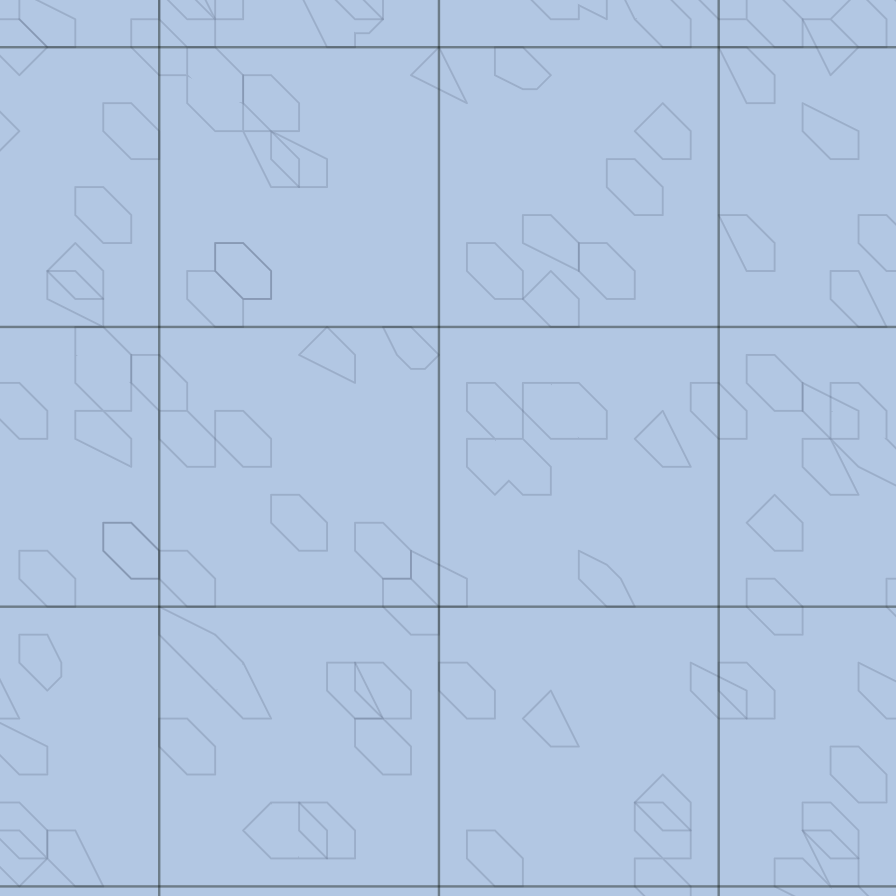
A Shadertoy shader for this pattern:

```glsl
// Pale blue sheet ruled by a dark square grid, with faint slanted hexagon outlines scattered on a finer lattice.

const vec3  PAPER          = vec3(0.698, 0.780, 0.890);
const vec3  GRID_INK       = vec3(0.05, 0.08, 0.04);
const vec3  OUTLINE_INK    = vec3(0.16, 0.20, 0.30);
const float GRID_PERIOD    = 0.3122;                // 3.2 squares across and down
const vec2  GRID_ORIGIN    = vec2(0.1777, 0.0107);
const float GRID_WIDTH     = 0.0027;
const float GRID_OPACITY   = 0.42;
const float CELLS_PER_GRID = 10.0;                  // lattice cells in one grid square
const float OUTLINE_WIDTH  = 0.0021;
const float OUTLINE_OPACITY = 0.17;
const int   LAYERS         = 2;
const float DENSITY        = 0.060;                 // share of lattice points holding a hexagon
const float DENSITY_FALLOFF = 0.5;                  // density ratio from one layer to the next
const float DENT_CHANCE    = 0.11;                  // chance that a corner is pulled inward
const float DENT_SCALE     = 0.5;
const float PI             = 3.14159265;

float hash(vec2 p) {
    return fract(sin(dot(p, vec2(127.1, 311.7))) * 43758.5453);
}

// Antialiased stroke; all lengths are in canvas units
float stroke(float dist, float width, float pixel) {
    return clamp((0.5 * width - dist) / pixel + 0.5, 0.0, 1.0);
}

// Corner k of a hexagon sheared onto the square lattice, sometimes dented
vec2 hexCorner(int k, vec2 seed) {
    float angle = float(k) * PI / 3.0;
    vec2 corner = round(vec2(cos(angle + PI / 6.0), sin(angle)));
    float dented = step(hash(seed + 17.3 * float(k + 1)), DENT_CHANCE);
    return corner * mix(1.0, DENT_SCALE, dented);
}

// Signed distance to the hexagon, negative inside
float hexDistance(vec2 p, vec2 seed) {
    float nearest = 1e5;
    float side = 1.0;
    vec2 a = hexCorner(5, seed);
    for (int k = 0; k < 6; k++) {
        vec2 b = hexCorner(k, seed);
        vec2 edge = a - b;
        vec2 w = p - b;
        vec2 offset = w - edge * clamp(dot(w, edge) / dot(edge, edge), 0.0, 1.0);
        nearest = min(nearest, dot(offset, offset));
        bvec3 crossing = bvec3(p.y >= b.y, p.y < a.y, edge.x * w.y > edge.y * w.x);
        if (all(crossing) || all(not(crossing))) side = -side;
        a = b;
    }
    return side * sqrt(nearest);
}

// Union of the hexagons around p, so that neighbours merge into one outline
float patchDistance(vec2 p, float density, vec2 layerSeed) {
    float dist = 1e5;
    vec2 base = round(p);
    for (int y = -1; y <= 1; y++) {
        for (int x = -1; x <= 1; x++) {
            vec2 point = base + vec2(x, y);
            vec2 seed = point + layerSeed;
            if (hash(seed) < density) dist = min(dist, hexDistance(p - point, seed));
        }
    }
    return dist;
}

void mainImage(out vec4 fragColor, in vec2 fragCoord) {
    float pixel = 1.0 / iResolution.y;
    vec2 gridPos = (fragCoord * pixel - GRID_ORIGIN) / GRID_PERIOD;
    vec3 color = PAPER;

    // Faint outlines, darker where layers share an edge
    float cell = GRID_PERIOD / CELLS_PER_GRID;
    float density = DENSITY;
    for (int i = 0; i < LAYERS; i++) {
        vec2 layerSeed = vec2(41.0, 67.0) * float(i + 1);
        float dist = abs(patchDistance(gridPos * CELLS_PER_GRID, density, layerSeed)) * cell;
        color = mix(color, OUTLINE_INK, OUTLINE_OPACITY * stroke(dist, OUTLINE_WIDTH, pixel));
        density *= DENSITY_FALLOFF;
    }

    // Dark ruled grid, denser at the crossings
    vec2 gridDist = abs(gridPos - round(gridPos)) * GRID_PERIOD;
    color = mix(color, GRID_INK, GRID_OPACITY * stroke(gridDist.x, GRID_WIDTH, pixel));
    color = mix(color, GRID_INK, GRID_OPACITY * stroke(gridDist.y, GRID_WIDTH, pixel));

    fragColor = vec4(color, 1.0);
}
```
